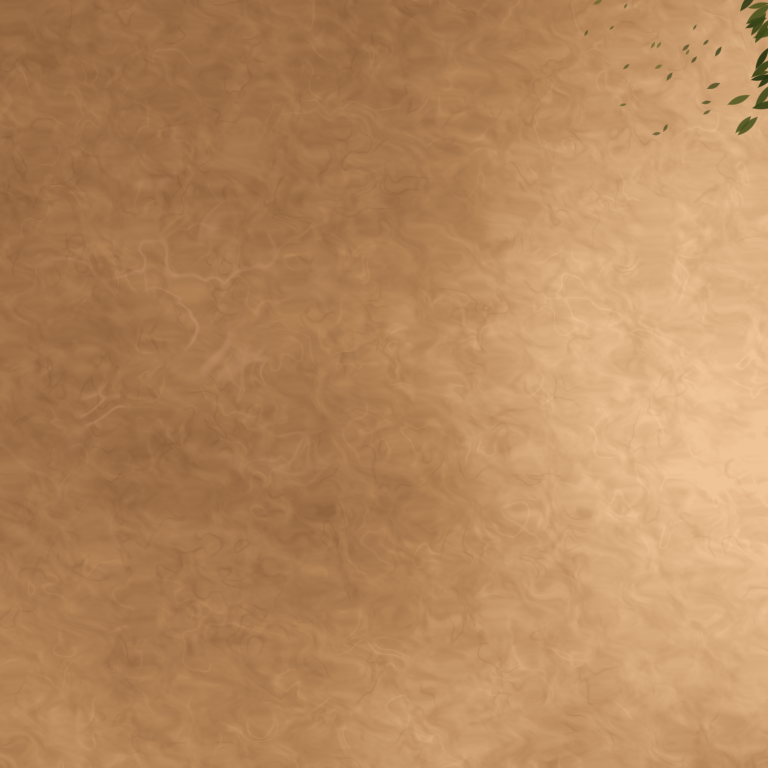
A Shadertoy shader for this texture:

```glsl
const vec3 SHADE = vec3(0.575, 0.395, 0.245);
const vec3 TAN   = vec3(0.715, 0.525, 0.345);
const vec3 CREAM = vec3(0.920, 0.750, 0.570);
const vec3 WISP  = vec3(0.800, 0.600, 0.460);
const vec3 LEAF_DARK  = vec3(0.130, 0.190, 0.050);
const vec3 LEAF_LIGHT = vec3(0.340, 0.370, 0.130);
const int LEAF_COUNT = 40;

float hash(vec2 p) {
    vec3 q = fract(vec3(p.xyx) * 0.1031);
    q += dot(q, q.yzx + 33.33);
    return fract((q.x + q.y) * q.z);
}

mat2 rotation(float angle) {
    float c = cos(angle), s = sin(angle);
    return mat2(c, s, -s, c);
}

float noise(vec2 p) {
    vec2 cell = floor(p), f = fract(p);
    f = f * f * (3.0 - 2.0 * f);
    float low = mix(hash(cell), hash(cell + vec2(1, 0)), f.x);
    float high = mix(hash(cell + vec2(0, 1)), hash(cell + vec2(1, 1)), f.x);
    return mix(low, high, f.y);
}

float fbm(vec2 p, int octaves) {
    float sum = 0.0, weight = 0.5, total = 0.0;
    for (int i = 0; i < octaves; i++) {
        sum += weight * noise(p);
        total += weight;
        weight *= 0.55;
        p = rotation(0.65) * p * 2.03 + 17.3;
    }
    return sum / total;
}

// Soft round pool of light
float pool(vec2 p, vec2 center, float radius) {
    vec2 d = (p - center) / radius;
    return exp(-dot(d, d));
}

// Thin curling strands along the zero lines of warped noise
float strands(vec2 p, float scale, float width) {
    vec2 warp = vec2(fbm(p * scale * 0.8 + 5.0, 2), fbm(p * scale * 0.8 + 61.0, 2));
    float n = fbm(p * scale + warp * 2.2, 2) - 0.5;
    float broken = smoothstep(0.45, 0.75, noise(p * scale * 0.9 + 90.0));
    return exp(-n * n / (width * width)) * broken;
}

// Broad light falling from the right, with dim corners
float lighting(vec2 p) {
    float light = 0.92 * pool(p, vec2(1.06, 0.33), 0.41);
    light += 0.34 * pool(p, vec2(0.74, 0.60), 0.27);
    light += 0.55 * pool(p, vec2(1.00, 0.92), 0.27);
    light += 0.38 * pool(p, vec2(0.02, 0.00), 0.27);
    light += 0.42 * pool(p, vec2(0.56, 0.00), 0.24);
    light += 0.16 * pool(p, vec2(0.22, 0.64), 0.25);
    light -= 0.12 * pool(p, vec2(0.52, 0.28), 0.15);
    return light + 0.05;
}

// Pointed sliver: x runs along the leaf
float leafMask(vec2 p, float halfLength, float halfWidth, float blur) {
    float along = clamp(p.x / halfLength, -1.0, 1.0);
    float edge = abs(p.y) - halfWidth * (1.0 - along * along);
    float d = max(edge, abs(p.x) - halfLength);
    return 1.0 - smoothstep(-blur, blur, d);
}

// Leaves crowd the corner and shrink to specks away from it
vec3 addLeaves(vec3 color, vec2 p, vec2 corner, float blur) {
    for (int i = 0; i < LEAF_COUNT; i++) {
        float id = float(i);
        float spread = pow(hash(vec2(id, 3.0)), 2.2);
        vec2 center = corner - vec2(0.25 * spread, 0.18 * hash(vec2(id, 11.0)));
        float near = 1.0 - smoothstep(0.0, 0.11, corner.x - center.x);
        float size = mix(0.0055, 0.018, near) * mix(0.6, 1.2, hash(vec2(id, 23.0)));
        float angle = mix(0.15, 1.15, hash(vec2(id, 37.0)));
        vec2 local = (p - center) * rotation(angle);
        float mask = leafMask(local, size, size * mix(0.38, 0.25, near), blur);
        vec3 green = mix(LEAF_DARK, LEAF_LIGHT, hash(vec2(id, 51.0)));
        color = mix(color, green, mask * mix(0.6, 0.92, near));
    }
    return color;
}

void mainImage(out vec4 fragColor, in vec2 fragCoord) {
    vec2 p = fragCoord / iResolution.y;
    vec2 corner = vec2(iResolution.x / iResolution.y, 1.0);
    float blur = max(0.0012, 0.75 / iResolution.y);

    // Base light with cloudy and fine mottling
    float light = lighting(p);
    light += 0.24 * (fbm(p * 7.0, 3) - 0.5);
    vec2 grain = rotation(0.5) * p * vec2(48.0, 72.0);
    light += 0.30 * (fbm(grain + 2.0 * noise(p * 30.0), 3) - 0.5);

    // Dark and pale fibres
    light -= 0.09 * strands(p, 34.0, 0.05);
    light += 0.09 * strands(p + 3.7, 30.0, 0.05);
    light = clamp(light, -0.06, 1.05);
    vec3 color = mix(SHADE, TAN, min(light / 0.42, 1.0));
    color = mix(color, CREAM, max(light - 0.42, 0.0) / 0.58);

    // Rosy scuffs on the left
    float scuffs = strands(p + 8.1, 17.0, 0.05) * pool(p, vec2(0.24, 0.53), 0.22);
    color = mix(color, WISP, 0.45 * scuffs);

    color = addLeaves(color, p, corner, blur);
    fragColor = vec4(color, 1.0);
}
```
